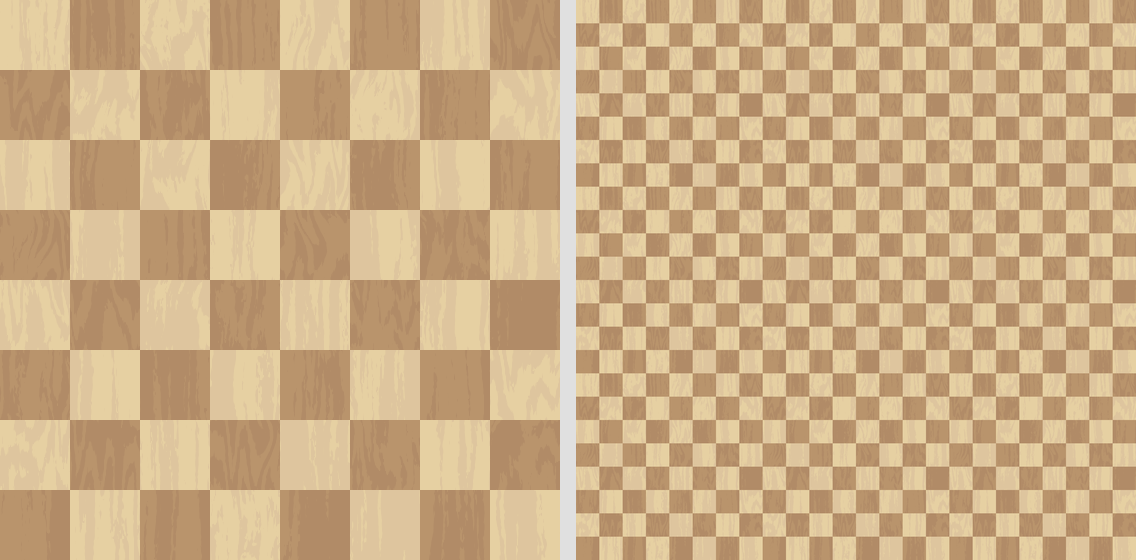
Left, the tile; right, the same tile 3 across and 3 down.
Give the GLSL for this pattern, as a Shadertoy shader.

```glsl
const float PI = 3.14159265;
const float SQUARES = 8.0;

const vec3 DARK_BASE = vec3(0.725, 0.582, 0.425);
const vec3 DARK_GRAIN = vec3(0.695, 0.545, 0.402);
const vec3 LIGHT_BASE = vec3(0.870, 0.773, 0.618);
const vec3 LIGHT_GRAIN = vec3(0.903, 0.816, 0.634);

float hash(vec2 p) {
    vec3 q = fract(p.xyx * vec3(0.1031, 0.1030, 0.0973));
    q += dot(q, q.yzx + 33.33);
    return fract((q.x + q.y) * q.z);
}

float valueNoise(vec2 p) {
    vec2 i = floor(p);
    vec2 f = fract(p);
    f = f * f * (3.0 - 2.0 * f);
    float low = mix(hash(i), hash(i + vec2(1, 0)), f.x);
    float high = mix(hash(i + vec2(0, 1)), hash(i + vec2(1, 1)), f.x);
    return mix(low, high, f.y);
}

// Noise centred on zero, stretched by the given frequencies
float streaks(vec2 p, vec2 frequency, vec2 seed) {
    return valueNoise(p * frequency + seed) - 0.5;
}

// Signed grain height inside one square; positive means grain
float grainHeight(vec2 p, vec2 cell) {
    vec2 seed = floor(200.0 * vec2(hash(cell + 3.7), hash(cell + 61.3)))
              + hash(cell + 17.1);
    float figured = smoothstep(0.45, 0.85, hash(cell + 29.0));

    // Slow sideways wander of the fibres
    vec2 q = p;
    q.x += mix(0.08, 0.26, figured) * streaks(p, vec2(2.5, 1.6), seed + 11.0);

    // Broad boards of tone with narrow streaks over them
    float straight = 1.0 * streaks(q, vec2(3.5, 0.35), seed)
                   + 0.9 * streaks(q, vec2(15.0, 0.7), seed + 37.0)
                   + 0.35 * streaks(q, vec2(32.0, 1.3), seed + 53.0);

    // Pointed arches from contours of a stretched field
    float rise = hash(cell + 83.0) < 0.5 ? -7.0 : 7.0;
    float arches = sin(13.0 * valueNoise(q * vec2(6.0, 0.6) + seed + 71.0)
                       + rise * p.y);

    // Ragged edges and loose flecks
    float flecks = 0.26 * streaks(q, vec2(36.0, 9.0), seed + 97.0)
                 + 0.16 * streaks(q, vec2(60.0, 22.0), seed + 113.0);

    return mix(straight, 0.45 * straight + 0.28 * arches, figured)
         + flecks - 0.05;
}

// Two-colour board with edges smoothed over one pixel
float lightSquares(vec2 board, vec2 pixel) {
    vec2 side = clamp(sin(PI * board) / (0.5 * PI * pixel), -1.0, 1.0);
    return 0.5 - 0.5 * side.x * side.y;
}

void mainImage(out vec4 fragColor, in vec2 fragCoord) {
    vec2 board = SQUARES * fragCoord / iResolution.xy;
    vec2 pixel = SQUARES / iResolution.xy;

    float height = grainHeight(fract(board), mod(floor(board), SQUARES));
    float softness = clamp(fwidth(height), 0.001, 0.3);
    float grain = clamp(height / softness + 0.5, 0.0, 1.0);

    vec3 darkWood = mix(DARK_BASE, DARK_GRAIN, grain);
    vec3 lightWood = mix(LIGHT_BASE, LIGHT_GRAIN, grain);
    fragColor = vec4(mix(darkWood, lightWood, lightSquares(board, pixel)), 1.0);
}
```
